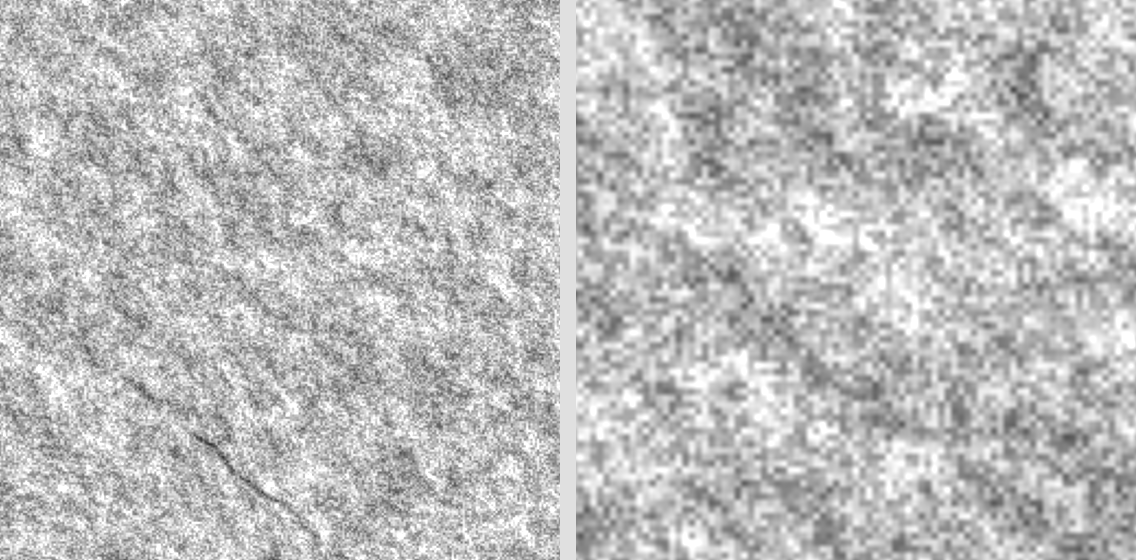
Left, the full canvas; right, a detail of the centre.
A Shadertoy shader for this texture:

```glsl
// Grainy grey stone: fine speckle over soft blotches that lean down to the right,
// crossed by one dark hairline crack and a few faint scratches.
// Layers of smooth value noise are summed; layered sines bend the cracks.

const float MEAN_GREY = 0.738;
const float GRAIN_CELLS = 256.0;      // speckle cells across the canvas
const float GRAIN_CONTRAST = 0.43;
const vec2 FLECK_CELLS = vec2(88.0, 135.0);   // along and across the lean
const float FLECK_CONTRAST = 0.23;
const vec2 CLUMP_CELLS = vec2(42.0, 66.0);
const float CLUMP_CONTRAST = 0.24;
const vec2 BLOTCH_CELLS = vec2(19.0, 29.0);
const float BLOTCH_CONTRAST = 0.22;
const float LEAN_ANGLE = -0.72;       // radians, down to the right
const float CRACK_WIDTH = 0.0052;
const float CRACK_DEPTH = 0.36;
const float SCRATCH_DEPTH = 0.15;

float hash(vec2 p) {
    vec3 q = fract(p.xyx * 0.1031);
    q += dot(q, q.yzx + 33.33);
    return fract((q.x + q.y) * q.z);
}

// Smooth value noise centred on zero
float noise(vec2 p) {
    vec2 cell = floor(p);
    vec2 f = fract(p);
    f = f * f * (3.0 - 2.0 * f);
    float low = mix(hash(cell), hash(cell + vec2(1.0, 0.0)), f.x);
    float high = mix(hash(cell + vec2(0.0, 1.0)), hash(cell + vec2(1.0, 1.0)), f.x);
    return mix(low, high, f.y) - 0.5;
}

vec2 rotate(vec2 p, float angle) {
    float c = cos(angle), s = sin(angle);
    return vec2(c * p.x + s * p.y, c * p.y - s * p.x);
}

// Coverage of a wavering line from a to b, fading at its ends
float crack(vec2 p, vec2 a, vec2 b, float width) {
    vec2 span = b - a;
    float len = length(span);
    vec2 dir = span / len;
    float along = dot(p - a, dir);
    float across = dot(p - a, vec2(-dir.y, dir.x));
    across -= 0.005 * sin(along * 34.0 + 0.6) + 0.0025 * sin(along * 83.0 + 1.0);
    float ends = smoothstep(-0.01, 0.04, along) * smoothstep(len + 0.01, len - 0.03, along);
    float patchy = clamp(0.75 + 1.2 * noise(vec2(along * 24.0, 3.0 + a.x * 9.0)), 0.0, 1.0);
    return exp(-across * across / (width * width)) * ends * patchy;
}

void mainImage(out vec4 fragColor, in vec2 fragCoord) {
    vec2 uv = fragCoord / iResolution.y;

    // Leaning blotches, each layer turned a little to hide its lattice
    vec2 coarse = rotate(uv, LEAN_ANGLE);
    vec2 middle = rotate(uv, LEAN_ANGLE - 0.15);
    vec2 fine = rotate(uv, LEAN_ANGLE + 0.15);
    float grey = MEAN_GREY;
    grey += BLOTCH_CONTRAST * noise(coarse * BLOTCH_CELLS + 17.0);
    grey += CLUMP_CONTRAST * noise(middle * CLUMP_CELLS + 53.0);
    grey += FLECK_CONTRAST * noise(fine * FLECK_CELLS + 91.0);

    // Fine speckle
    grey += GRAIN_CONTRAST * noise(uv * GRAIN_CELLS);

    // Main crack, with a soft shadow, then dark and light scratches
    vec2 crackStart = vec2(0.205, 0.338);
    vec2 crackEnd = vec2(0.625, -0.005);
    grey -= CRACK_DEPTH * crack(uv, crackStart, crackEnd, CRACK_WIDTH);
    grey -= 0.06 * crack(uv, crackStart, crackEnd, CRACK_WIDTH * 3.0);
    grey -= SCRATCH_DEPTH * crack(uv, vec2(0.72, 0.92), vec2(0.83, 0.84), CRACK_WIDTH);
    grey -= SCRATCH_DEPTH * crack(uv, vec2(0.58, 0.59), vec2(0.65, 0.48), CRACK_WIDTH);
    grey += SCRATCH_DEPTH * crack(uv, vec2(0.61, 0.49), vec2(0.70, 0.41), CRACK_WIDTH);

    fragColor = vec4(vec3(clamp(grey, 0.0, 1.0)), 1.0);
}
```
